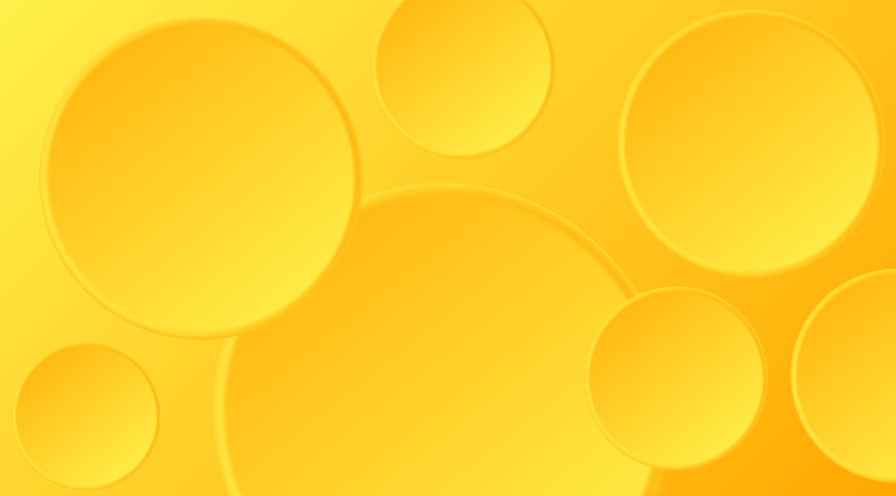
This background is drawn by a Shadertoy shader. Its source:

```glsl
// Seven shallow dishes with rounded rims on a golden diagonal gradient.
// One orange-to-yellow ramp colours everything; each dish is a signed
// distance disc with a tilted face gradient and a softly lit rim band.

const vec3 ORANGE = vec3(1.0, 0.66, 0.0);
const vec3 YELLOW = vec3(1.0, 0.94, 0.29);
const vec2 FACE_SLOPE = vec2(0.62, -0.78);
const float RIM_WIDTH = 0.065; // share of the dish radius

// Centre and radius in canvas heights, from back to front
const int DISH_COUNT = 7;
const vec3 DISHES[DISH_COUNT] = vec3[](
    vec3(0.890, 0.169, 0.462),
    vec3(0.405, 0.641, 0.326),
    vec3(0.934, 0.866, 0.186),
    vec3(1.515, 0.710, 0.270),
    vec3(1.363, 0.237, 0.185),
    vec3(1.810, 0.242, 0.216),
    vec3(0.174, 0.161, 0.150)
);

vec3 goldRamp(float t) {
    return mix(ORANGE, YELLOW, clamp(t, 0.0, 1.0));
}

// Brightness on the rim; across runs from -1 (inner) to 1 (outer)
float rimTone(vec2 outward, float across) {
    float crest = dot(outward, vec2(-0.85, -0.3)) * (1.0 - across * across);
    float slope = dot(outward, vec2(-0.1, 0.9)) * across;
    return 0.54 + 0.31 * crest + 0.26 * slope;
}

// Brightness inside a dish; local is scaled so that the edge has length 1
float dishTone(vec2 local) {
    float dist = length(local);
    vec2 outward = local / max(dist, 1e-4);
    float band = (dist - 1.0 + RIM_WIDTH) / RIM_WIDTH;
    float face = 0.59 + 0.36 * dot(local, FACE_SLOPE);
    float rim = rimTone(outward, clamp(2.0 * band - 1.0, -1.0, 1.0));
    return mix(face, rim, smoothstep(-0.15, 0.45, band));
}

void mainImage(out vec4 fragColor, in vec2 fragCoord) {
    vec2 p = fragCoord / iResolution.y;
    float aspect = iResolution.x / iResolution.y;
    float pixel = 1.0 / iResolution.y;

    // Backdrop: bright upper left to deep lower right
    float tone = 1.0 - (p.x + 1.0 - p.y) / (aspect + 1.0);

    // Dishes, layered over one another
    for (int i = 0; i < DISH_COUNT; i++) {
        vec3 dish = DISHES[i];
        vec2 offset = p - dish.xy;
        float edge = length(offset) - dish.z;
        float cover = smoothstep(0.75 * pixel, -0.75 * pixel, edge);
        tone = mix(tone, dishTone(offset / dish.z), cover);
    }

    fragColor = vec4(goldRamp(tone), 1.0);
}
```
